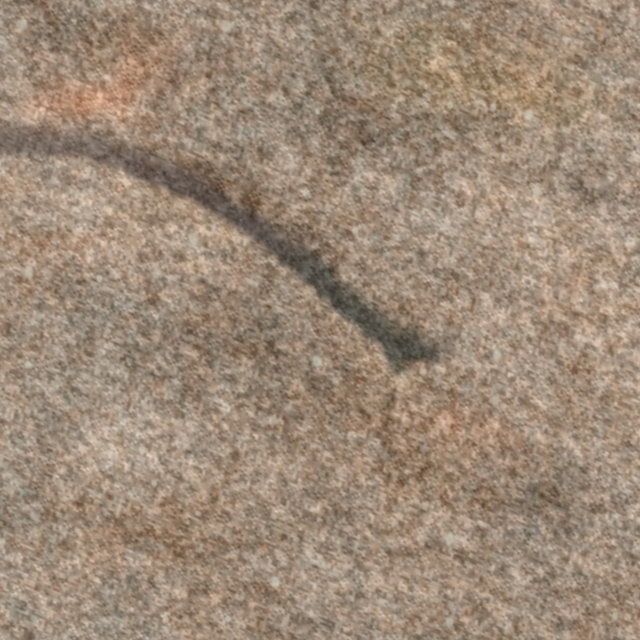
Reproduce this texture procedurally as a WebGL 2 fragment shader.

```glsl
#version 300 es
precision highp float;

uniform vec2 u_resolution;
out vec4 fragColor;

float hash(vec2 cell) {
    uvec2 q = uvec2(ivec2(cell) + 4096) * uvec2(1597334673u, 3812015801u);
    uint h = (q.x ^ q.y) * 1597334673u;
    h = (h ^ (h >> 15)) * 2246822519u;
    h ^= h >> 13;
    return float(h >> 8) / 16777216.0;
}

// Smooth value noise centred on zero
float noise(vec2 p) {
    vec2 cell = floor(p);
    vec2 f = fract(p);
    f = f * f * (3.0 - 2.0 * f);
    float low = mix(hash(cell), hash(cell + vec2(1, 0)), f.x);
    float high = mix(hash(cell + vec2(0, 1)), hash(cell + vec2(1, 1)), f.x);
    return mix(low, high, f.y) - 0.5;
}

mat2 rotation(float angle) {
    float c = cos(angle), s = sin(angle);
    return mat2(c, s, -s, c);
}

float fbm(vec2 p, int octaves, float gain) {
    float sum = 0.0, amplitude = 1.0;
    mat2 turn = rotation(0.65);
    for (int i = 0; i < octaves; i++) {
        sum += amplitude * noise(p);
        p = turn * p * 1.87 + 17.3;
        amplitude *= gain;
    }
    return sum;
}

// Soft elliptical stain, tilted by an angle
float stain(vec2 p, vec2 centre, vec2 radius, float angle) {
    vec2 q = rotation(-angle) * (p - centre) / radius;
    return exp(-dot(q, q));
}

// Signed distance above the curved centre line of the groove
float grooveDistance(vec2 p) {
    float run = clamp(p.x - 0.06, 0.0, 0.56);
    float slope = 1.48 * pow(run, 0.7) * smoothstep(0.68, 0.6, p.x);
    float height = 0.78 - 0.87 * pow(run, 1.7);
    return (p.y - height) / sqrt(1.0 + slope * slope);
}

// Sparse pale mineral flecks
float flecks(vec2 p, float density, float share) {
    vec2 cell = floor(p * density);
    vec2 centre = 0.3 + 0.4 * vec2(hash(cell + 31.0), hash(cell + 77.0));
    float radius = mix(0.08, 0.17, hash(cell + 53.0));
    float d = length((fract(p * density) - centre) * vec2(1.0, 0.75));
    return smoothstep(radius, radius * 0.3, d) * step(1.0 - share, hash(cell + 9.0));
}

void main() {
    vec2 uv = gl_FragCoord.xy / u_resolution;
    vec2 warped = uv + 0.05 * vec2(fbm(uv * 9.0, 3, 0.6), fbm(uv * 9.0 + 40.0, 3, 0.6));

    // Grain, slightly drawn out along the falling diagonal
    vec2 along = rotation(0.6) * uv * vec2(1.0);
    float grain = 0.15 * fbm(along * vec2(58.0, 78.0), 3, 1.15);
    float mottle = 0.075 * fbm(along * vec2(7.0, 13.0) + 5.0, 3, 0.75);
    float hue = 0.06 * fbm(uv * 48.0 + 90.0, 2, 0.8) + 0.05 * fbm(uv * 6.0 + 60.0, 2, 0.7);

    // Broad light and dark areas
    float tone = 0.05 * stain(warped, vec2(0.86, 0.54), vec2(0.24, 0.17), 0.3);
    tone += 0.04 * stain(warped, vec2(0.14, 0.66), vec2(0.17, 0.06), -0.3);
    tone += 0.025 * stain(warped, vec2(0.2, 0.3), vec2(0.3, 0.12), -0.4);
    tone -= 0.12 * stain(warped, vec2(0.55, 0.81), vec2(0.13, 0.05), -0.2);
    tone -= 0.08 * stain(warped, vec2(0.36, 0.45), vec2(0.24, 0.06), -0.25);
    tone -= 0.08 * stain(warped, vec2(0.62, 0.29), vec2(0.13, 0.035), -0.85);
    tone -= 0.09 * stain(warped, vec2(0.85, 0.22), vec2(0.12, 0.025), 0.1);
    tone -= 0.07 * stain(warped, vec2(0.34, 0.12), vec2(0.16, 0.04), -0.5);
    tone -= 0.07 * stain(warped, vec2(0.14, 0.97), vec2(0.14, 0.05), -0.5);
    tone -= 0.08 * stain(warped, vec2(0.97, 0.68), vec2(0.07, 0.018), -0.3);

    vec3 stone = vec3(0.622, 0.551, 0.481) + tone + mottle + grain;
    stone += hue * vec3(0.5, -0.15, -0.5);

    // Rusty and ochre stains
    float rust = stain(warped, vec2(0.12, 0.85), vec2(0.12, 0.05), 0.1);
    rust += 0.6 * stain(warped, vec2(0.23, 0.91), vec2(0.05, 0.05), 0.0);
    rust += 0.45 * stain(warped, vec2(0.14, 0.6), vec2(0.1, 0.04), 0.0);
    rust += 0.5 * stain(warped, vec2(0.73, 0.32), vec2(0.08, 0.05), -0.4);
    float ochre = stain(warped, vec2(0.74, 0.87), vec2(0.2, 0.06), -0.3);
    stone += rust * vec3(0.12, 0.03, -0.005) + ochre * vec3(0.015, 0.0, -0.04);
    stone = mix(stone, vec3(0.8, 0.8, 0.74), 0.65 * flecks(uv, 15.0, 0.14));

    // Groove with a crisp lower edge, a soft upper side and a lit rim
    float d = grooveDistance(uv) + 0.014 * fbm(uv * 22.0, 3, 0.7);
    float ending = smoothstep(0.73, 0.65, uv.x + 0.04 * fbm(uv * 30.0, 2, 0.7));
    float strength = mix(0.6, 0.9, smoothstep(0.05, 0.4, uv.x)) * ending;
    float core = smoothstep(-0.029, -0.013, d) * smoothstep(0.04, 0.0, d);
    float shade = smoothstep(-0.01, 0.01, d) * smoothstep(0.095, 0.01, d);
    shade *= smoothstep(0.18, 0.34, uv.x) * smoothstep(0.62, 0.48, uv.x);
    float rim = exp(-pow((d + 0.036) / 0.013, 2.0));
    rim *= smoothstep(0.1, 0.25, uv.x) * ending;
    vec3 shadow = mix(vec3(0.34, 0.3, 0.28), vec3(0.3, 0.3, 0.265), smoothstep(0.35, 0.55, uv.x));
    shadow += 0.55 * grain;

    vec3 colour = stone + rim * vec3(0.05, 0.045, 0.035) - 0.09 * shade;
    colour = mix(colour, shadow, core * strength);
    fragColor = vec4(clamp(colour, 0.0, 1.0), 1.0);
}
```
